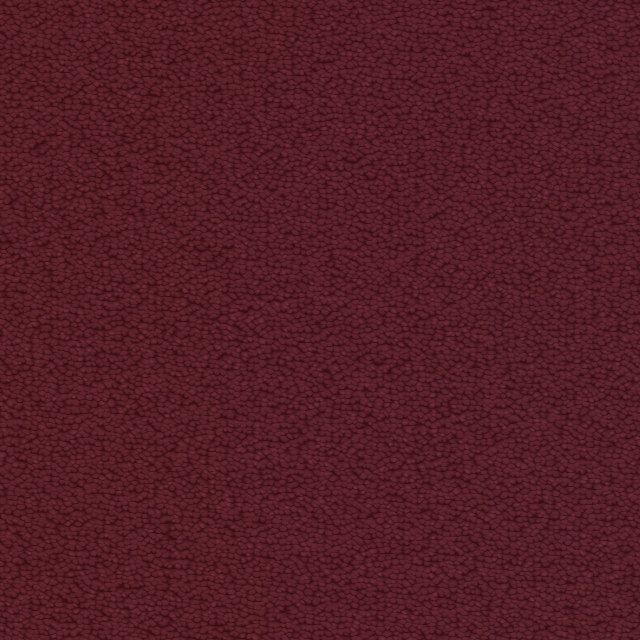
Write a WebGL 1 fragment shader that draws this texture.

```glsl
precision highp float;
// Burgundy crepe cloth: small soft yarn grains, packed as tilted, jittered
// Voronoi cells. Light from above leaves dark pits at the corners and under
// the grains. The dye drifts faintly from wine red to plum.

uniform vec2 u_resolution;

#define GRAINS vec2(98.0, 132.0)  // grains across and up the canvas
#define JITTER 0.85               // how irregular the weave is
#define SIZE_SPREAD 0.22          // variation of grain size
#define TILT 0.9                  // how far single grains lean
#define BASE_LEVEL 0.74           // tone of an unshaded grain
#define PIT_DEPTH 0.55            // darkness of the corner pits
#define SHADOW_DEPTH 0.62         // darkness under each grain
#define GRAIN_VARIATION 0.22      // tone differences between grains
#define PLUM_SHARE 0.08           // share of plum coloured grains
#define SHADOW_COLOR vec3(0.270, 0.078, 0.102)
#define LIGHT_COLOR vec3(0.408, 0.158, 0.198)
#define PLUM_SHIFT vec3(-0.002, 0.003, 0.011)

float hash(vec2 p) {
  return fract(sin(dot(p, vec2(127.1, 311.7))) * 43758.5453);
}

vec2 hash2(vec2 p) {
  return vec2(hash(p), hash(p + vec2(37.3, 17.9)));
}

float valueNoise(vec2 p) {
  vec2 i = floor(p);
  vec2 f = fract(p);
  f = f * f * (3.0 - 2.0 * f);
  float low = mix(hash(i), hash(i + vec2(1.0, 0.0)), f.x);
  float high = mix(hash(i + vec2(0.0, 1.0)), hash(i + vec2(1.0, 1.0)), f.x);
  return mix(low, high, f.y);
}

vec3 cloth(vec2 uv) {
  // Lean the rows and bend them a little, as yarns do
  vec2 p = uv * GRAINS;
  p.y += 0.12 * p.x;
  p += 0.3 * vec2(valueNoise(p * 0.6), valueNoise(p * 0.6 + 50.0));
  vec2 cell = floor(p);

  // Nearest and second nearest grain
  float nearest = 9.0;
  float second = 9.0;
  vec2 offset = vec2(0.0);
  vec2 grain = vec2(0.0);
  for (int y = -1; y <= 1; y++) {
    for (int x = -1; x <= 1; x++) {
      vec2 id = cell + vec2(float(x), float(y));
      vec2 d = p - id - 0.5 - JITTER * (hash2(id) - 0.5);
      d.y += TILT * (hash(id + 5.0) - 0.5) * d.x;
      float dist = length(d) - SIZE_SPREAD * (hash(id + 71.0) - 0.5);
      if (dist < nearest) {
        second = nearest;
        nearest = dist;
        offset = d;
        grain = id;
      } else {
        second = min(second, dist);
      }
    }
  }

  // Pits at the corners, shadow on the underside, light on the upper side
  float rim = 1.0 - smoothstep(0.0, 0.5, second - nearest);
  float pit = smoothstep(0.25, 0.75, nearest);
  float underside = 1.0 - smoothstep(-0.4, 0.2, offset.y);
  float depth = 0.5 + hash(grain + 91.0);
  float level = BASE_LEVEL - PIT_DEPTH * pit;
  level -= SHADOW_DEPTH * depth * rim * underside;
  level += 0.25 * offset.y;
  level += GRAIN_VARIATION * (hash(grain + 13.0) - 0.5);

  // Small glints on some grains
  float glint = step(0.86, hash(grain + 29.0));
  level += 0.35 * glint * (1.0 - smoothstep(0.1, 0.4, length(offset)));

  vec3 color = mix(SHADOW_COLOR, LIGHT_COLOR, clamp(level, -0.3, 1.3));

  // Plum dye: a broad drift plus single grains
  float plum = smoothstep(0.3, 1.0, uv.x + 0.3 * (valueNoise(uv * 5.0) - 0.5));
  plum += 1.6 * (1.0 - rim) * step(1.0 - PLUM_SHARE, hash(grain + 43.0));
  return color + PLUM_SHIFT * (plum - 0.3);
}

void main() {
  // Four samples per pixel smooth the edges
  vec3 sum = vec3(0.0);
  for (int j = 0; j < 2; j++) {
    for (int i = 0; i < 2; i++) {
      vec2 shift = 0.5 * vec2(float(i), float(j)) - 0.25;
      sum += cloth((gl_FragCoord.xy + shift) / u_resolution.y);
    }
  }
  gl_FragColor = vec4(sum * 0.25, 1.0);
}
```
